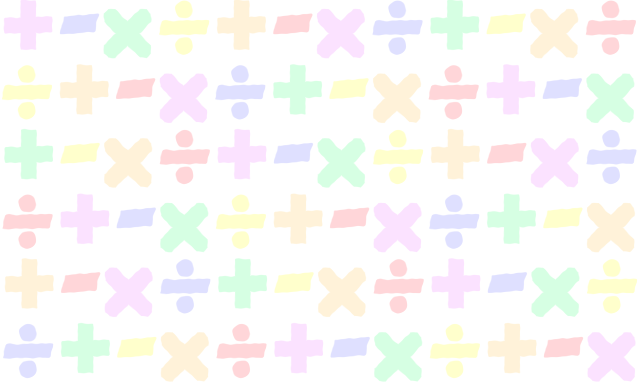
Reproduce this pattern procedurally as a Shadertoy shader.

```glsl
const float COLUMNS = 12.0;
const float ROW_PITCH = 1.2125;   // in column widths
const float FIRST_ROW = 0.47;     // depth of the first row's centre
const float ROW_TOP = 0.54;       // cell edge above each row's centre

const vec3 PASTELS[6] = vec3[6](
    vec3(0.985, 0.885, 1.00),     // lilac
    vec3(0.875, 0.88, 1.00),      // blue
    vec3(0.84, 1.00, 0.89),       // green
    vec3(1.00, 1.00, 0.80),       // yellow
    vec3(1.00, 0.95, 0.85),       // peach
    vec3(1.00, 0.84, 0.85));      // pink

// Symbol centres relative to their cells: plus, minus, times, divide
const vec2 OFFSETS[4] = vec2[4](
    vec2(0.03, 0.0), vec2(-0.016, 0.016), vec2(-0.11, -0.16), vec2(-0.05, -0.047));

vec2 hashGradient(vec2 cell) {
    float angle = 6.2832 * fract(sin(dot(cell, vec2(127.1, 311.7))) * 4375.85);
    return vec2(cos(angle), sin(angle));
}

float gradientNoise(vec2 p) {
    vec2 i = floor(p), f = fract(p);
    vec2 u = f * f * f * (f * (f * 6.0 - 15.0) + 10.0);
    vec2 e = vec2(1.0, 0.0);
    float low = mix(dot(hashGradient(i), f),
                    dot(hashGradient(i + e.xy), f - e.xy), u.x);
    float high = mix(dot(hashGradient(i + e.yx), f - e.yx),
                     dot(hashGradient(i + e.xx), f - e.xx), u.x);
    return mix(low, high, u.y);
}

float roundBox(vec2 p, vec2 halfSize, float radius) {
    vec2 q = abs(p) - halfSize + radius;
    return length(max(q, 0.0)) + min(max(q.x, q.y), 0.0) - radius;
}

// Bar with leaning ends and a rising baseline
float slantedBar(vec2 p, vec2 halfSize, float lean, float rise) {
    p.y -= rise * p.x;
    p.x -= lean * p.y;
    return roundBox(p, halfSize, 0.025);
}

float plusSign(vec2 p) {
    float upright = roundBox(p, vec2(0.145, 0.464), 0.02);
    return min(upright, slantedBar(p, vec2(0.448, 0.15), 0.0, 0.03));
}

float minusSign(vec2 p) {
    return slantedBar(p, vec2(0.325, 0.165), 0.25, 0.07);
}

// Diagonal bars trimmed flat by a bounding box
float timesSign(vec2 p) {
    vec2 diagonal = vec2(p.x + p.y, p.y - p.x) * 0.7071;
    vec2 arm = vec2(0.575, 0.157);
    float cross = min(roundBox(diagonal, arm, 0.03), roundBox(diagonal, arm.yx, 0.03));
    return max(cross, roundBox(p, vec2(0.44, 0.455), 0.04));
}

float divideSign(vec2 p) {
    float dots = length(vec2(p.x, abs(p.y) - 0.34)) - 0.164;
    return min(dots, slantedBar(p, vec2(0.445, 0.132), 0.25, 0.015));
}

float symbolDistance(vec2 p, int kind) {
    float wobble = 0.028 * gradientNoise(p * 7.0 + float(kind) * 17.3);
    float d = kind == 0 ? plusSign(p)
            : kind == 1 ? minusSign(p)
            : kind == 2 ? timesSign(p)
            : divideSign(p);
    return d + wobble;
}

void mainImage(out vec4 fragColor, in vec2 fragCoord) {
    float pixel = COLUMNS / iResolution.x;
    float across = fragCoord.x * pixel;
    float depth = (iResolution.y - fragCoord.y) * pixel;

    // Rows alternate in phase and drift slightly to the right
    float row = floor((depth - FIRST_ROW + ROW_TOP) / ROW_PITCH);
    float odd = mod(row, 2.0);
    across -= 0.047 * odd + 0.0055 * row;
    float height = FIRST_ROW + ROW_PITCH * row - depth;
    float firstColour = 3.0 * odd + 2.0 * floor(row * 0.5);

    // Symbols may reach into neighbouring columns
    vec3 colour = vec3(1.0);
    for (float side = -1.0; side <= 1.0; side++) {
        float column = floor(across) + side;
        int kind = int(mod(column + 3.0 * odd, 4.0));
        int tint = int(mod(column + firstColour, 6.0));
        vec2 p = vec2(across - column - 0.5, height) - OFFSETS[kind];
        float d = symbolDistance(p, kind);
        float cover = 1.0 - smoothstep(-0.75 * pixel, 0.75 * pixel, d);
        colour = mix(colour, PASTELS[tint], cover);
    }
    fragColor = vec4(colour, 1.0);
}
```
